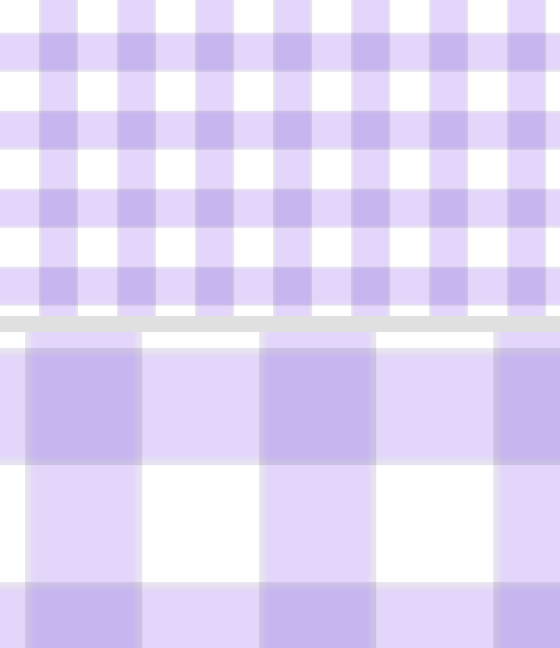
Top, the full canvas; bottom, a detail of the centre.
A Shadertoy shader for this pattern:

```glsl
// Lilac gingham: translucent stripes crossing on white, with faint greyer edges.

const float PERIOD = 20.0 / 81.0; // stripe plus gap, in canvas heights

// Signed distance into the nearest stripe, positive inside.
float stripeDepth(float x, float center) {
    float offset = fract((x - center) / PERIOD + 0.5) - 0.5;
    return (0.25 - abs(offset)) * PERIOD;
}

// Stripe colour, slightly greyer along its borders.
vec3 stripeTint(float depth) {
    float seam = 1.0 - smoothstep(0.002, 0.011, depth);
    return mix(vec3(0.89, 0.84, 0.98), vec3(0.91, 0.89, 0.94), seam);
}

void mainImage(out vec4 fragColor, in vec2 fragCoord) {
    vec2 p = fragCoord / iResolution.y;

    // Vertical stripes in x, horizontal stripes in y
    vec2 depth = vec2(stripeDepth(p.x, 0.75 * PERIOD),
                      stripeDepth(p.y, 0.0324 + 0.25 * PERIOD));
    vec2 cover = clamp(depth * iResolution.y + 0.5, 0.0, 1.0);

    // Multiply the stripes over white
    vec3 color = mix(vec3(1.0), stripeTint(depth.x), cover.x);
    color *= mix(vec3(1.0), stripeTint(depth.y), cover.y);

    // Small hue shift where the stripes cross
    color *= mix(vec3(1.0), vec3(0.985, 1.006, 0.979), cover.x * cover.y);

    fragColor = vec4(color, 1.0);
}
```
